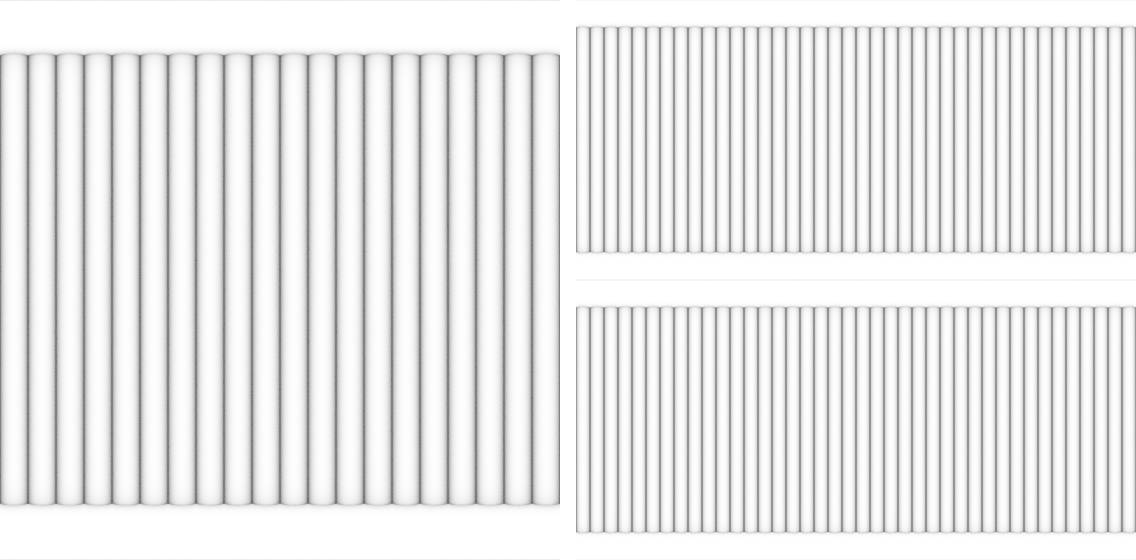
Left, the tile; right, the same tile 2 across and 2 down.
This pattern is drawn by a WebGL 2 fragment shader. Its source:

```glsl
#version 300 es
precision highp float;
// A band of twenty upright white rods with soft dark grooves between them.
// Exponential falloffs shade the grooves, domed rod ends and outer halo;
// wrapping cellular noise adds a fine grain to the shaded parts.

uniform vec2 u_resolution;
out vec4 fragColor;

const float RODS = 20.0;
const float BAND_CENTER = 0.501;
const float BAND_HALF = 0.3995;
const float DOME_HEIGHT = 0.003;
const float GRAIN_CELLS = 256.0;
const vec3 WHITE = vec3(1.0);
const vec3 SHADE_COLOR = vec3(0.0);

vec2 hash22(vec2 p) {
    vec3 q = fract(vec3(p.xyx) * vec3(0.1031, 0.1030, 0.0973));
    q += dot(q, q.yzx + 33.33);
    return fract((q.xx + q.yz) * q.zy);
}

// Distance to the nearest jittered point on a lattice that wraps
float cellular(vec2 uv, float cells) {
    vec2 p = uv * cells;
    vec2 cell = floor(p);
    float nearest = 2.0;
    for (int j = -1; j <= 1; j++) {
        for (int i = -1; i <= 1; i++) {
            vec2 id = cell + vec2(i, j);
            vec2 point = id + hash22(mod(id, cells));
            nearest = min(nearest, distance(p, point));
        }
    }
    return nearest;
}

// Darkness by distance from the groove: 0 at the groove, 1 at the rod axis
float grooveShade(float u) {
    float soft = sqrt(u * u + 0.0003);
    return 0.44 * exp(-4.4 * soft) + 0.31 * exp(-22.0 * soft);
}

// Darkness just inside a rod end, strongest beside the grooves
float endShade(float depth, float u) {
    float rim = mix(0.25, 0.06, smoothstep(0.0, 0.8, u));
    return 0.07 * exp(-depth / 0.014) + rim * exp(-depth / 0.0018);
}

// Darkness of the halo beyond the rod ends
float haloShade(float gap) {
    return 0.20 * exp(-gap / 0.0045);
}

void main() {
    vec2 uv = gl_FragCoord.xy / u_resolution;
    float pixel = 1.0 / u_resolution.y;

    // Position across a rod and depth inside its domed end
    float u = 1.0 - abs(2.0 * fract(uv.x * RODS) - 1.0);
    float dome = DOME_HEIGHT * sqrt(max(0.0, u * (2.0 - u)));
    float depth = BAND_HALF + dome - abs(uv.y - BAND_CENTER);

    // Rods inside the band, halo outside
    float groove = grooveShade(u);
    float ending = endShade(max(depth, 0.0), u);
    float rodShade = 1.0 - (1.0 - groove) * (1.0 - ending);
    float inside = smoothstep(-pixel, pixel, depth);
    float shade = mix(haloShade(max(-depth, 0.0)), rodShade, inside);

    // Faint hairline along the top and bottom borders
    float border = min(uv.y, 1.0 - uv.y);
    shade += 0.07 * (1.0 - smoothstep(0.0008, 0.0008 + pixel, border));

    // Grain grows with the shade
    float grain = cellular(uv, GRAIN_CELLS) - 0.5;
    shade += grain * (0.005 + 0.12 * shade) * step(0.004, shade);

    fragColor = vec4(mix(WHITE, SHADE_COLOR, clamp(shade, 0.0, 1.0)), 1.0);
}
```
